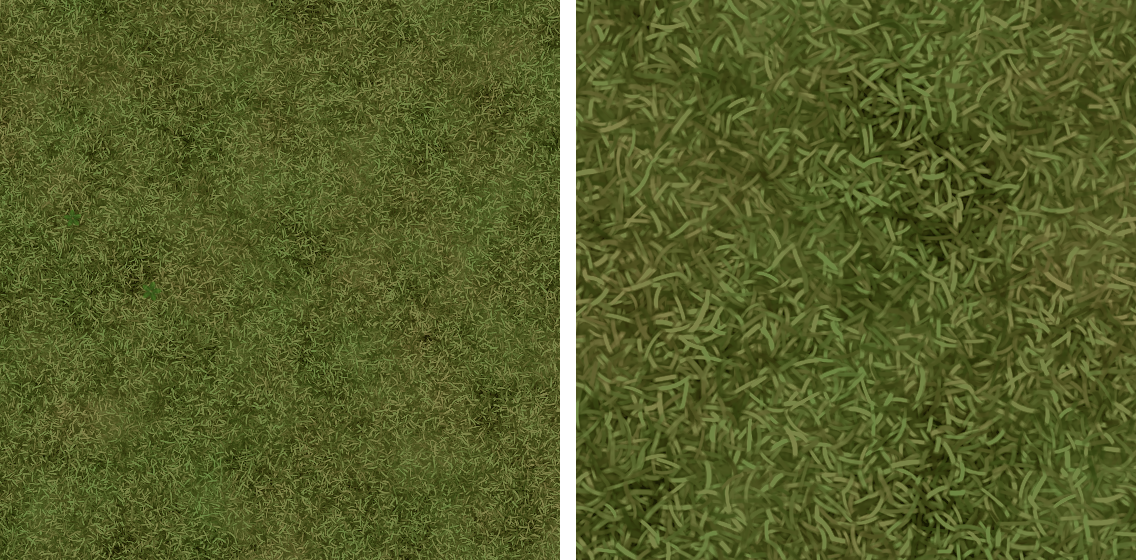
Left, the full canvas; right, a detail of the centre.
Write a three.js fragment shader that draws this texture.

```glsl
varying vec2 vUv;

const int LAYERS = 14;
const float CELLS = 62.0;
const float TAU = 6.28319;

const vec3 SOIL = vec3(0.09, 0.10, 0.01);
const vec3 SHADE = vec3(0.18, 0.20, 0.04);
const vec3 MOSS = vec3(0.22, 0.26, 0.07);
const vec3 GRASS = vec3(0.29, 0.33, 0.12);
const vec3 OLIVE = vec3(0.36, 0.40, 0.18);
const vec3 TIP = vec3(0.47, 0.53, 0.28);
const vec3 LEAF = vec3(0.25, 0.43, 0.12);
const vec3 STRAW_SHIFT = vec3(0.075, -0.015, 0.025);

vec3 hash3(vec2 p) {
  vec3 h = fract(p.xyx * vec3(0.1031, 0.1030, 0.0973));
  h += dot(h, h.yxz + 33.33);
  return fract((h.xxy + h.yzz) * h.zyx);
}

float valueNoise(vec2 p) {
  vec2 i = floor(p);
  vec2 f = fract(p);
  f = f * f * (3.0 - 2.0 * f);
  float low = mix(hash3(i).x, hash3(i + vec2(1.0, 0.0)).x, f.x);
  float high = mix(hash3(i + vec2(0.0, 1.0)).x, hash3(i + 1.0).x, f.x);
  return mix(low, high, f.y);
}

// Fractal noise centred on zero
float patches(vec2 p) {
  float sum = 0.0;
  float gain = 0.5;
  for (int i = 0; i < 4; i++) {
    sum += gain * (valueNoise(p) - 0.5);
    p = p * 2.03 + 17.3;
    gain *= 0.6;
  }
  return sum;
}

mat2 rotation(float angle) {
  float c = cos(angle);
  float s = sin(angle);
  return mat2(c, -s, s, c);
}

// Distance across a gently curved blade, and position along it (1 at the ends)
vec2 bladeSpace(vec2 p, float halfLength, float bend) {
  float along = p.x / halfLength;
  return vec2(abs(p.y + bend * halfLength * (along * along - 0.4)), abs(along));
}

// Lay one blade and its shadow over the turf, kept as (tone, straw tint)
vec2 layBlade(vec2 turf, vec2 p, vec3 pose, vec3 look) {
  float halfLength = mix(0.005, 0.0125, fract(pose.x * 7.0 + look.z));
  float width = mix(0.0010, 0.0017, fract(look.y * 5.0 + pose.y));
  vec2 blade = bladeSpace(rotation(pose.z * TAU) * p, halfLength, 0.6 * (look.x - 0.5));
  float ends = 1.0 - smoothstep(0.55, 1.0, blade.y);
  float shadow = ends * (1.0 - smoothstep(width, width * 2.8, blade.x));
  float cover = ends * (1.0 - smoothstep(width * 0.4, width * 1.4, blade.x));
  turf.x *= 1.0 - 0.30 * shadow;
  vec2 paint = vec2(mix(0.10, 1.12, look.y), look.z * 2.0 - 1.0);
  return mix(turf, paint, cover * 0.92);
}

vec2 bladeLayer(vec2 turf, vec2 uv, float index) {
  vec2 grid = (rotation(index * 0.9) * uv + 2.0) * CELLS + index * 0.37;
  vec2 home = floor(grid);
  for (int y = -1; y <= 1; y++) {
    for (int x = -1; x <= 1; x++) {
      vec2 cell = home + vec2(float(x), float(y));
      vec3 pose = hash3(cell + index * 41.0);
      vec3 look = hash3(cell + index * 41.0 + vec2(311.0, 173.0));
      turf = layBlade(turf, (grid - cell - pose.xy) / CELLS, pose, look);
    }
  }
  return turf;
}

vec3 toneRamp(float t) {
  vec3 color = mix(SOIL, SHADE, smoothstep(0.0, 0.10, t));
  color = mix(color, MOSS, smoothstep(0.10, 0.23, t));
  color = mix(color, GRASS, smoothstep(0.23, 0.44, t));
  color = mix(color, OLIVE, smoothstep(0.44, 0.71, t));
  return mix(color, TIP, smoothstep(0.71, 1.10, t));
}

// Small broad-leaved weed: a ring of oval leaves with a pale midrib
vec3 addWeed(vec3 color, vec2 p, float size, float turn) {
  for (int i = 0; i < 5; i++) {
    vec2 q = rotation(turn + float(i) * TAU / 5.0) * p / size;
    float d = length((q - vec2(0.55, 0.0)) * vec2(1.0, 1.7));
    float rib = 1.0 - smoothstep(0.0, 0.12, abs(q.y));
    float cover = 1.0 - smoothstep(0.36, 0.52, d);
    color = mix(color, LEAF * (0.65 + 0.4 * q.x + 0.15 * rib), cover * 0.75);
  }
  return color;
}

void main() {
  // Blades from the ground up
  vec2 turf = vec2(0.25, 0.0);
  for (int i = 0; i < LAYERS; i++) {
    turf = bladeLayer(turf, vUv, float(i));
  }

  // Hazy areas, uneven light and worn or lush ground
  float haze = smoothstep(-0.1, 0.3, patches(vUv * 11.0 + 5.0));
  float light = patches(vUv * 16.0 + 31.0);
  float worn = patches(vUv * 8.0 + 57.0);
  float grain = valueNoise(vUv * 330.0) - 0.5;
  float tone = mix(turf.x, 0.48, 0.35 * haze);
  tone = 0.55 + (tone - 0.40) * 1.45 + 0.42 * light + 0.20 * grain;
  float straw = 0.12 + 0.50 * turf.y + 1.2 * worn;

  vec3 color = toneRamp(tone) + STRAW_SHIFT * straw * (0.3 + 0.6 * clamp(tone, 0.0, 1.0));
  color = addWeed(color, vUv - vec2(0.13, 0.61), 0.016, 0.4);
  color = addWeed(color, vUv - vec2(0.27, 0.48), 0.018, 1.3);
  gl_FragColor = vec4(clamp(color, 0.0, 1.0), 1.0);
}
```
